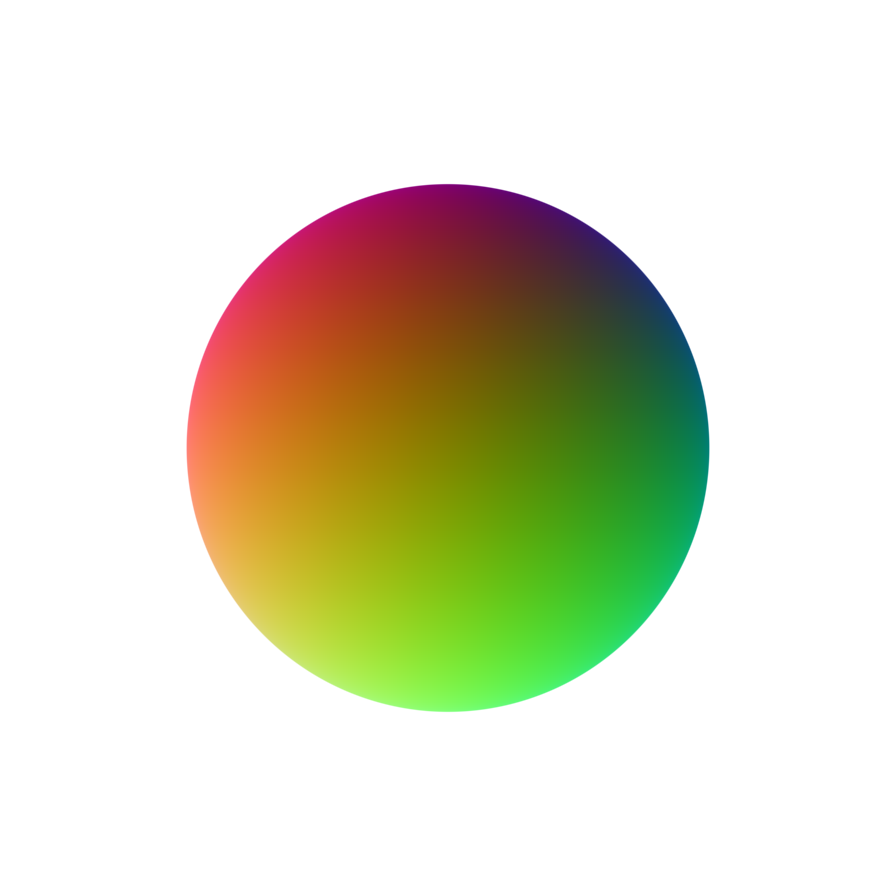
This texture map is drawn by a three.js fragment shader. Its source:

```glsl
varying vec2 vUv;

const vec3 BACKGROUND = vec3(1.0);
const vec2 BALL_CENTER = vec2(0.5, 0.5);
const vec2 BALL_RADII = vec2(0.2917, 0.2945);
const float EDGE_SOFTNESS = 0.001;

// Coordinates inside the ball, with its rim at length 1
vec2 ballSpace(vec2 uv, vec2 center, vec2 radii) {
  return (uv - center) / radii;
}

// Normal of a unit sphere facing the viewer
vec3 sphereNormal(vec2 p) {
  float depth = sqrt(max(0.0, 1.0 - dot(p, p)));
  return normalize(vec3(p, depth));
}

// Inverted normal mapped from -1..1 to 0..1
vec3 normalColor(vec3 normal) {
  return 0.5 - 0.5 * normal;
}

// Smooth coverage from a signed distance
float coverage(float dist, float softness) {
  return 1.0 - smoothstep(-softness, softness, dist);
}

void main() {
  vec2 p = ballSpace(vUv, BALL_CENTER, BALL_RADII);
  vec3 ballColor = normalColor(sphereNormal(p));

  // Rim distance in canvas units
  float rimDistance = (length(p) - 1.0) * BALL_RADII.x;
  float ballMask = coverage(rimDistance, EDGE_SOFTNESS);

  gl_FragColor = vec4(mix(BACKGROUND, ballColor, ballMask), 1.0);
}
```
